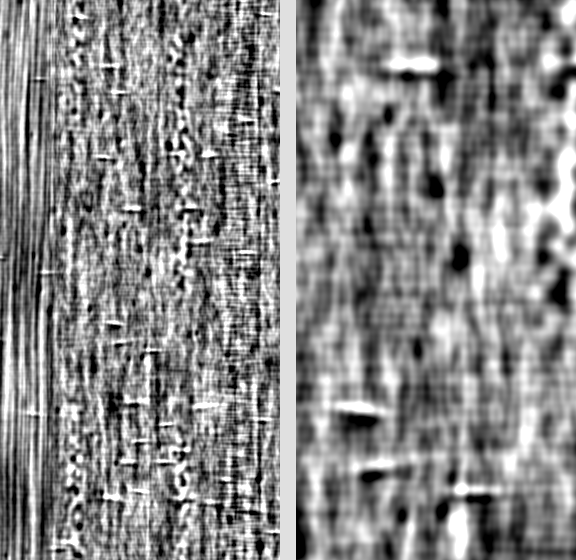
Left: the whole. Right: its middle third, enlarged.
Write a Shadertoy shader that draws this texture.

```glsl
// Grey wood-like relief: vertical fibres of several lengths, built from
// stretched gradient noise, with knotty columns, fine cross lines,
// long veins and scattered flecks added on top.

const float MEAN_GREY = 0.525;
const float CONTRAST = 1.04;
const vec2 LONG_FIBRE = vec2(34.0, 2.6);   // cells per canvas width
const vec2 SHORT_FIBRE = vec2(42.0, 8.0);
const vec2 MOTTLE = vec2(46.0, 25.0);
const vec2 FINE_GRAIN = vec2(95.0, 44.0);
const vec2 CROSS_LINES = vec2(11.0, 88.0);
const vec2 KNOT_GRAIN = vec2(39.0, 29.0);
const vec2 FLECK_GRID = vec2(13.0, 11.0);
const float FLECK_CHANCE = 0.34;
const int VEIN_COUNT = 8;
// Each vein: centre x, signed strength (negative is dark)
const vec2 VEINS[VEIN_COUNT] = vec2[](
    vec2(0.10, -0.55), vec2(0.175, -0.6), vec2(0.192, 0.6), vec2(0.53, 0.55),
    vec2(0.562, -0.4), vec2(0.845, -0.5), vec2(0.862, 0.5), vec2(0.925, -0.75));

float hash(vec2 p) {
    vec3 q = fract(p.xyx * vec3(0.1031, 0.1030, 0.0973));
    q += dot(q, q.yzx + 33.33);
    return fract((q.x + q.y) * q.z);
}

float cornerSlope(vec2 cell, vec2 offset) {
    float angle = 6.2832 * hash(cell + 17.0);
    return dot(vec2(cos(angle), sin(angle)), offset);
}

// Gradient noise, mean 0, deviation about 0.25
float noise(vec2 p) {
    vec2 i = floor(p), f = p - i;
    vec2 u = f * f * f * (f * (f * 6.0 - 15.0) + 10.0);
    vec2 e = vec2(1.0, 0.0);
    float low = mix(cornerSlope(i, f), cornerSlope(i + e, f - e), u.x);
    float high = mix(cornerSlope(i + e.yx, f - e.yx),
                     cornerSlope(i + 1.0, f - 1.0), u.x);
    return mix(low, high, u.y);
}

float bell(float x) {
    return exp(-x * x);
}

// Long thin lines that fade in and out along their length
float veins(vec2 p) {
    float sum = 0.0;
    for (int k = 0; k < VEIN_COUNT; k++) {
        float seed = float(k) * 7.3 + 90.0;
        float x = VEINS[k].x + 0.012 * noise(vec2(seed, p.y * 3.0));
        float fade = smoothstep(-0.25, 0.2, noise(vec2(seed + 3.7, p.y * 2.3)));
        float width = 0.008 + 0.008 * noise(vec2(seed + 1.9, p.y * 11.0));
        float d = (p.x - x) / width;
        sum += VEINS[k].y * fade * (bell(d) - 0.35 * bell(d * 0.45));
    }
    return sum;
}

// Dark drops with a pale rim, and pale cross dashes with a dark underside
float flecks(vec2 p) {
    vec2 home = floor(p * FLECK_GRID);
    float sum = 0.0;
    for (int j = -1; j <= 1; j++)
    for (int i = -1; i <= 1; i++) {
        vec2 cell = home + vec2(i, j);
        if (hash(cell + 211.0) > FLECK_CHANCE) continue;
        vec2 centre = (cell + vec2(hash(cell + 31.0), hash(cell + 57.0))) / FLECK_GRID;
        vec2 d = p - centre;
        d.y += 0.25 * d.x * (hash(cell + 71.0) - 0.5);
        float size = mix(0.7, 1.25, hash(cell + 83.0));
        if (hash(cell + 101.0) < 0.68) {
            vec2 q = d / (size * vec2(0.011, 0.017));
            sum -= 0.7 * exp(-dot(q, q));
            q -= vec2(1.4, -0.9);
            sum += 0.4 * exp(-dot(q, q));
        } else {
            vec2 q = d / (size * vec2(0.034, 0.008));
            sum += 0.7 * exp(-dot(q, q));
            q.y += 1.7;
            sum -= 0.5 * exp(-dot(q, q));
        }
    }
    return sum;
}

// Share of knotty grain: two wandering, interrupted columns
float knotMask(vec2 p) {
    float wander = 0.03 * noise(vec2(5.0, p.y * 3.0));
    float gaps = smoothstep(-0.35, 0.1, noise(vec2(41.0, p.y * 5.0)));
    float left = bell((p.x - 0.27 - wander) / 0.032)
        * (1.0 - 0.8 * smoothstep(0.5, 0.7, p.y) + 0.7 * smoothstep(1.45, 1.6, p.y));
    float right = bell((p.x - 0.65 + wander) / 0.036)
        * (1.0 - 0.75 * smoothstep(0.4, 0.55, p.y) + 0.75 * smoothstep(0.88, 1.0, p.y)
           - 0.4 * smoothstep(1.8, 1.95, p.y));
    return clamp((left + right) * mix(0.55, 1.0, gaps), 0.0, 1.0);
}

void mainImage(out vec4 fragColor, in vec2 fragCoord) {
    vec2 p = fragCoord / iResolution.x;
    float smoothSide = 1.0 - smoothstep(0.15, 0.25, p.x);
    float crossZone = bell((p.x - 0.86) / 0.075);
    float knots = knotMask(p);

    // Fibres sway a little, and lean at the left
    vec2 q = p;
    q.x += 0.016 * noise(p * vec2(3.0, 2.2)) - 0.018 * smoothSide * p.y;

    float fibres = 0.58 * noise(q * LONG_FIBRE + 11.0)
        + 0.52 * noise(q * SHORT_FIBRE + 63.0);
    float grain = 0.50 * noise(q * MOTTLE + 130.0)
        + 0.30 * noise(q * FINE_GRAIN + 170.0);
    float longGrain = 0.70 * noise(q * vec2(68.0, 2.2) + 300.0)
        + 0.55 * noise(q * vec2(30.0, 1.4) + 340.0);
    float lines = noise(p * CROSS_LINES + 230.0);
    float knotGrain = 1.9 * noise(q * KNOT_GRAIN + 400.0) + 0.08;

    // Blend the zones
    float relief = mix(fibres + grain, longGrain + 0.35 * (fibres + grain), smoothSide);
    relief = mix(relief, knotGrain + 0.3 * fibres, knots);
    relief += lines * mix(0.20, 0.60, crossZone) * (1.0 - 0.6 * smoothSide);
    relief += 0.85 * veins(p) + flecks(p) * (1.0 - 0.4 * smoothSide);

    float grey = clamp(MEAN_GREY + CONTRAST * relief, 0.0, 1.0);
    fragColor = vec4(vec3(grey), 1.0);
}
```
